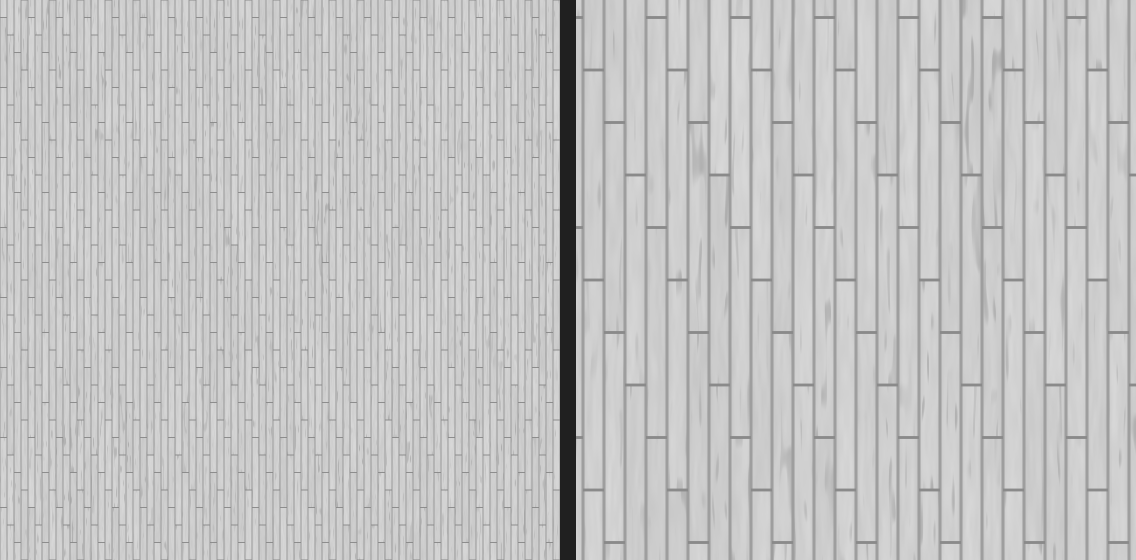
Left, the full canvas; right, a detail of the centre.
A three.js fragment shader for this texture:

```glsl
#define COLUMNS 80.0
#define ROWS 8.0
#define STAGGER 4.0
#define GAP_WIDTH 0.0018
#define JOINT_WIDTH 0.0017
#define WOOD_COLOR vec3(0.815)
#define GAP_COLOR vec3(0.62)
#define JOINT_COLOR vec3(0.54)
#define TONE_VARIATION 0.03
#define GRAIN_STRENGTH 0.055
#define CRACK_STRENGTH 0.12
#define EDGE_SHADE 0.025

varying vec2 vUv;

float hash(vec2 p) {
  vec3 q = fract(p.xyx * 0.1031);
  q += dot(q, q.yzx + 33.33);
  return fract((q.x + q.y) * q.z);
}

float noise(vec2 p) {
  vec2 cell = floor(p);
  vec2 f = fract(p);
  f = f * f * (3.0 - 2.0 * f);
  float low = mix(hash(cell), hash(cell + vec2(1.0, 0.0)), f.x);
  float high = mix(hash(cell + vec2(0.0, 1.0)), hash(cell + vec2(1.0, 1.0)), f.x);
  return mix(low, high, f.y);
}

// Share of a pixel covered by a line of the given width
float lineCoverage(float distance, float width, float pixel) {
  float from = max(distance - 0.5 * pixel, -0.5 * width);
  float to = min(distance + 0.5 * pixel, 0.5 * width);
  return clamp((to - from) / pixel, 0.0, 1.0);
}

// Distance to the nearest whole number
float toInteger(float x) {
  return abs(fract(x + 0.5) - 0.5);
}

void main() {
  vec2 pixel = max(fwidth(vUv), vec2(0.00001));

  // Staggered planks, with wrapped indices
  float across = vUv.x * COLUMNS;
  float column = mod(floor(across), COLUMNS);
  float along = vUv.y * ROWS + (mod(column, STAGGER) + 1.0) / STAGGER;
  vec2 plank = vec2(column, mod(floor(along), ROWS));
  vec2 local = vec2(fract(across), fract(along));

  // Wavy lengthwise grain, seeded per plank
  vec2 seed = floor(200.0 * vec2(hash(plank + 3.7), hash(plank + 41.3)));
  float bend = noise(vec2(seed.x, local.y * 4.0 + seed.y)) - 0.5;
  float grainX = local.x + 0.2 * bend;
  float coarse = noise(vec2(grainX * 3.0, local.y * 3.0) + seed);
  float fine = noise(vec2(grainX * 7.0, local.y * 9.0) + seed + 57.0);
  float grain = 0.5 * coarse + 0.5 * fine - 0.5;
  float crack = smoothstep(0.76, 0.98, noise(vec2(grainX * 5.0, local.y * 5.0) + seed + 113.0));

  // Wood tone and soft side shading
  float tone = (hash(plank + 17.1) - 0.5) * TONE_VARIATION;
  float edge = 1.0 - smoothstep(0.0, 0.25, toInteger(across));
  vec3 color = WOOD_COLOR + tone + grain * GRAIN_STRENGTH;
  color -= crack * CRACK_STRENGTH * (0.3 + 0.7 * hash(plank + 71.9));
  color -= edge * EDGE_SHADE;

  // Gaps between columns and end joints
  float gap = lineCoverage(toInteger(across) / COLUMNS, GAP_WIDTH, pixel.x);
  float joint = lineCoverage(toInteger(along) / ROWS, JOINT_WIDTH, pixel.y);
  color = mix(color, GAP_COLOR, gap);
  color = mix(color, min(color, JOINT_COLOR), joint);

  gl_FragColor = vec4(color, 1.0);
}
```
